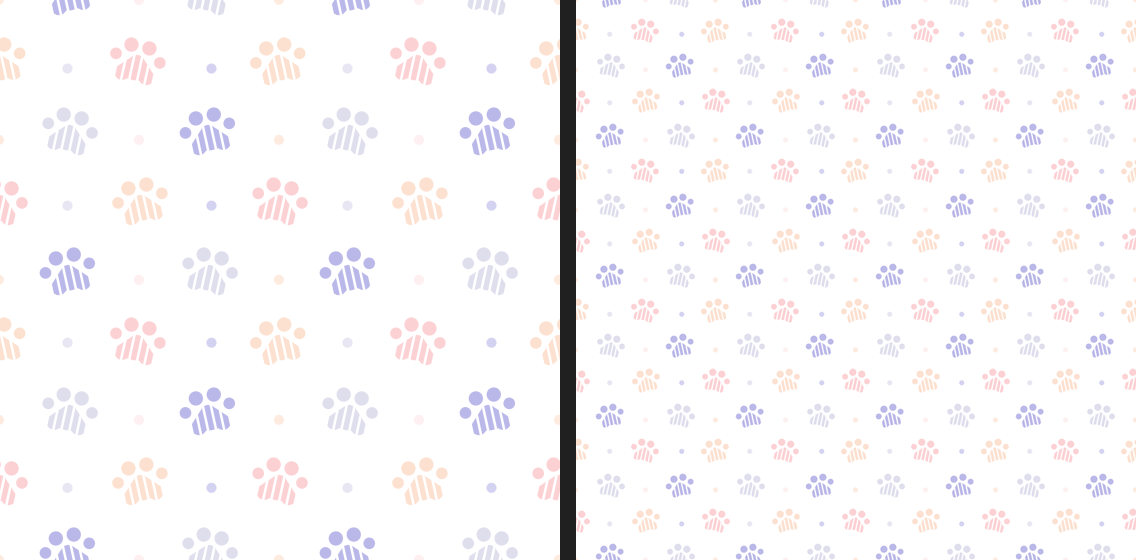
Left: one tile. Right: repeated 2 by 2.
This pattern is drawn by a Shadertoy shader. Its source:

```glsl
#define GRID 8.0
#define PAW_TILT 0.215
#define PAW_LIFT 0.115
#define STRIPE_STEP 0.113
#define STRIPE_GAP 0.036
#define DOT_RADIUS 0.072
#define LILAC vec3(0.73, 0.72, 0.91)
#define MIST vec3(0.875, 0.87, 0.93)
#define PEACH vec3(0.99, 0.88, 0.815)
#define PINK vec3(0.99, 0.82, 0.83)

float circle(vec2 p, vec2 center, float radius) {
    return length(p - center) - radius;
}

float capsule(vec2 p, vec2 a, vec2 b, float radius) {
    vec2 ab = b - a;
    float t = clamp(dot(p - a, ab) / dot(ab, ab), 0.0, 1.0);
    return length(p - a - t * ab) - radius;
}

float smoothUnion(float a, float b, float k) {
    float h = max(k - abs(a - b), 0.0) / k;
    return min(a, b) - 0.25 * h * h * k;
}

// Upright paw, one cell wide: four toes and a striped pad
float paw(vec2 p) {
    float stripe = abs(fract(p.x / STRIPE_STEP) - 0.5) * STRIPE_STEP;
    p.x = abs(p.x);
    float toes = min(circle(p, vec2(0.320, 0.056), 0.083),
                     circle(p, vec2(0.131, 0.226), 0.102));
    float side = capsule(p, vec2(0.0, -0.010), vec2(0.177, -0.188), 0.110);
    float heel = circle(p, vec2(0.0, -0.146), 0.120);
    float pad = smoothUnion(side, heel, 0.04);
    return min(toes, max(pad, 0.5 * STRIPE_GAP - stripe));
}

void mainImage(out vec4 fragColor, in vec2 fragCoord) {
    vec2 p = fragCoord / iResolution.xy * GRID;
    float pixel = GRID / min(iResolution.x, iResolution.y);

    // Wrapped cell index, with the seam between cells placed in empty space
    vec2 cell = floor(p + vec2(0.5, 0.44));
    vec2 local = p - cell;
    cell = mod(cell, GRID);
    bool cool = mod(cell.x, 2.0) > 0.5;
    float columnPair = mod(floor(cell.x / 2.0), 2.0);
    float rowPair = mod(floor(cell.y / 2.0), 2.0);

    float shape;
    vec3 color;
    if (mod(cell.x + cell.y, 2.0) > 0.5) {
        // Paws alternate in colour and lean
        bool leansLeft = mod(cell.x + columnPair + rowPair, 2.0) > 0.5;
        float lean = leansLeft ? 1.0 : -1.0;
        float drift = cool ? -0.018 - 0.008 * lean : 0.011 * lean - 0.031 * rowPair;
        local -= vec2(drift, PAW_LIFT);
        float c = cos(PAW_TILT), s = lean * sin(PAW_TILT);
        shape = paw(vec2(c * local.x + s * local.y, c * local.y - s * local.x));
        color = cool ? (leansLeft ? LILAC : MIST) : (leansLeft ? PEACH : PINK);
    } else {
        // Paler dots, slightly uneven in the cool columns
        vec2 drift = cool ? vec2(mix(-0.036, 0.021, columnPair),
                                 mod(16.0 - 2.0 * cell.y, 11.0) / 96.0)
                          : vec2(-0.015, 0.003);
        shape = circle(local, drift, DOT_RADIUS);
        bool second = columnPair > 0.5;
        color = cool ? (second ? LILAC : MIST) : (second ? PINK : PEACH);
        color = mix(vec3(1.0), color, cool ? (second ? 0.63 : 0.75) : (second ? 0.33 : 0.66));
    }

    float coverage = smoothstep(0.7 * pixel, -0.7 * pixel, shape);
    fragColor = vec4(mix(vec3(1.0), color, coverage), 1.0);
}
```
